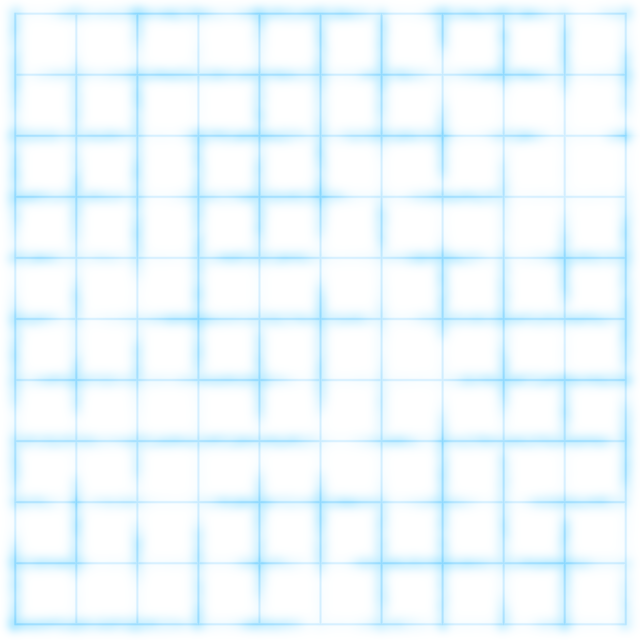
This pattern is drawn by a Shadertoy shader. Its source:

```glsl
// Pale blue ten-by-ten grid of thin lines with uneven, watery glow on white.

const float CELLS = 10.0;                      // repeats across and down
const vec2 ORIGIN = vec2(0.0238, 0.0246);      // lower left grid corner
const float PITCH = 0.0954;                    // cell size
const float CORE_HALF_WIDTH = 0.0016;
const float CORE_SOFTNESS = 0.0014;
const float GLOW_RADIUS = 0.0090;
const float PATCH_FREQUENCY = 0.75;            // glow patches per cell length
const float MOTTLE_FREQUENCY = 3.0;
const float BLOOM_CHANCE = 0.06;               // share of crossings with a star
const float BLOOM_RADIUS = 0.0120;
const vec3 PAPER = vec3(1.0);
const vec3 CORE_ABSORB = vec3(0.19, 0.075, 0.0);
const vec3 GLOW_ABSORB = vec3(0.17, 0.050, 0.0);

float hash(vec2 p) {
    vec3 q = fract(vec3(p.xyx) * 0.1031);
    q += dot(q, q.yzx + 33.33);
    return fract((q.x + q.y) * q.z);
}

float cornerSlope(vec2 cell, vec2 offset) {
    float angle = 6.28318 * hash(cell + 71.0);
    return dot(vec2(cos(angle), sin(angle)), offset);
}

float gradientNoise(vec2 p) {
    vec2 i = floor(p), f = p - i;
    vec2 u = f * f * f * (f * (f * 6.0 - 15.0) + 10.0);
    vec2 e = vec2(1.0, 0.0);
    float low = mix(cornerSlope(i, f), cornerSlope(i + e, f - e), u.x);
    float high = mix(cornerSlope(i + e.yx, f - e.yx), cornerSlope(i + 1.0, f - 1.0), u.x);
    return mix(low, high, u.y);
}

// Nearest line of one family: g.x runs across it, g.y along it.
// Returns (core, glow) coverage.
vec2 lineInk(vec2 g, float seed, float pixel) {
    float id = clamp(round(g.x), 0.0, CELLS);
    vec2 offset = vec2(g.x - id, g.y - clamp(g.y, 0.0, CELLS)) * PITCH;
    float d = length(offset);

    // Wet and dry stretches along the line
    float patches = gradientNoise(vec2(id * 3.7 + seed, g.y * PATCH_FREQUENCY + seed));
    float wetness = smoothstep(-0.28, 0.22, patches);
    float mottle = 1.0 + 0.45 * gradientNoise(g * MOTTLE_FREQUENCY + seed);

    float soft = max(CORE_SOFTNESS, pixel);
    float core = 1.0 - smoothstep(CORE_HALF_WIDTH - soft, CORE_HALF_WIDTH + soft, d);
    float falloff = d / GLOW_RADIUS;
    float glow = exp(-0.5 * falloff * falloff);
    return vec2(core * mix(0.75, 1.0, wetness), glow * mix(0.13, 1.0, wetness) * mottle);
}

// Four-armed star at a few of the crossings
float bloomInk(vec2 g) {
    vec2 node = clamp(round(g), 0.0, CELLS);
    vec2 arm = sqrt(abs(g - node) * PITCH);
    float reach = (arm.x + arm.y) * (arm.x + arm.y);
    float present = step(hash(node + 19.0), BLOOM_CHANCE);
    return present * exp(-reach / BLOOM_RADIUS);
}

void mainImage(out vec4 fragColor, in vec2 fragCoord) {
    float pixel = 1.0 / min(iResolution.x, iResolution.y);
    vec2 uv = (fragCoord - 0.5 * iResolution.xy) * pixel + 0.5;
    vec2 g = (uv - ORIGIN) / PITCH;

    vec2 vertical = lineInk(g, 5.3, pixel);
    vec2 horizontal = lineInk(g.yx, 47.6, pixel);

    // Cores overlap, glows pool at the crossings
    float core = max(vertical.x, horizontal.x);
    float glow = vertical.y + horizontal.y - 0.5 * vertical.y * horizontal.y;
    glow += 0.8 * bloomInk(g);

    vec3 color = PAPER - core * CORE_ABSORB - min(glow, 1.6) * GLOW_ABSORB;
    fragColor = vec4(clamp(color, 0.0, 1.0), 1.0);
}
```
